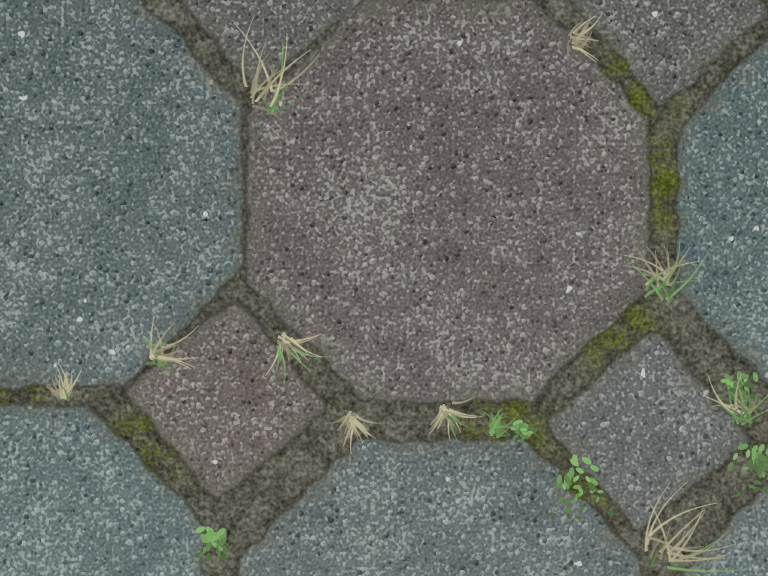
Write a Shadertoy shader that draws this texture.

```glsl
// Weathered paving: octagon and square stones, mossy joints, tufts of grass.
const float OCT_APOTHEM = 0.349;
const float SQUARE_HALF = 0.125;
const float SQUARE_TURN = 0.7;
const float EDGE_WEAR = 0.013;
const float PEBBLE_SCALE = 82.0;
const float FLAKE_SCALE = 115.0;
const int BLADES = 20;
const int LEAVES = 36;
const vec3 COOL_STONE = vec3(0.375, 0.435, 0.432);
const vec3 WARM_STONE = vec3(0.416, 0.398, 0.387);
const vec3 FLAKE = vec3(0.7, 0.71, 0.69);
const vec3 SOIL = vec3(0.36, 0.355, 0.31);
const vec3 MOSS = vec3(0.33, 0.36, 0.15);
const vec3 STRAW = vec3(0.73, 0.7, 0.58);
const vec3 GREEN = vec3(0.46, 0.62, 0.38);

// Six octagons, then four squares: centre, warmth
const vec3 STONES[10] = vec3[](
  vec3(0.778, 0.653, 1), vec3(0.071, 0.679, 0.1), vec3(1.528, 0.635, 0),
  vec3(0.764, -0.114, 0.25), vec3(0.007, -0.054, 0), vec3(1.53, -0.137, 0.1),
  vec3(0.392, 0.306, 1.1), vec3(1.123, 0.253, 0.6),
  vec3(0.46, 1.021, 0.75), vec3(1.16, 0.991, 0.7));
// Moss patches and leaf clumps: centre, radius
const vec3 PATCHES[7] = vec3[](
  vec3(1.09, 0.83, 0.12), vec3(1.15, 0.68, 0.12), vec3(1.07, 0.43, 0.11), vec3(0.88, 0.27, 0.12),
  vec3(0.25, 0.22, 0.1), vec3(0.02, 0.33, 0.08), vec3(1, 0.15, 0.12));
const vec3 CLUMPS[5] = vec3[](
  vec3(1.005, 0.15, 0.06), vec3(1.315, 0.19, 0.06), vec3(0.37, 0.055, 0.03),
  vec3(1.285, 0.33, 0.035), vec3(0.91, 0.25, 0.018));
// Tufts: root, length, lean angle; and how green each is
const vec4 TUFTS[11] = vec4[](
  vec4(0.455, 0.83, 0.15, 0.85), vec4(0.27, 0.38, 0.09, 1), vec4(1.142, 0.5, 0.12, 1.7),
  vec4(0.61, 0.275, 0.06, -1.7), vec4(0.775, 0.29, 0.06, -1.2), vec4(0.11, 0.315, 0.06, 1.8),
  vec4(0.495, 0.41, 0.07, -1), vec4(1.15, 0.04, 0.15, 0.7), vec4(1.0, 0.93, 0.06, 0.2),
  vec4(1.29, 0.28, 0.09, 1.7), vec4(0.86, 0.25, 0.05, 0.8));
const float GREENNESS[11] = float[](0.15, 0.3, 0.4, 0.0, 0.15, 0.1, 0.15, 0.25, 0.0, 0.5, 0.95);

vec2 hash2(vec2 p) {
  vec3 q = fract(p.xyx * vec3(0.1031, 0.103, 0.0973));
  q += dot(q, q.yzx + 33.33);
  return fract((q.xx + q.yz) * q.zy);
}

mat2 rotation(float a) { return mat2(cos(a), -sin(a), sin(a), cos(a)); }

float corner(vec2 cell, vec2 f, vec2 c) {
  float a = 6.2832 * hash2(cell + c).x;
  return dot(vec2(cos(a), sin(a)), f - c);
}

float gradientNoise(vec2 p) {
  vec2 i = floor(p), f = fract(p), u = f * f * (3.0 - 2.0 * f);
  return mix(mix(corner(i, f, vec2(0, 0)), corner(i, f, vec2(1, 0)), u.x),
             mix(corner(i, f, vec2(0, 1)), corner(i, f, vec2(1, 1)), u.x), u.y);
}

// Nearest scattered grain: offset from its centre, random value
vec3 nearestGrain(vec2 p) {
  vec3 best = vec3(9);
  for (int k = 0; k < 9; k++) {
    vec2 cell = floor(p) + vec2(k % 3 - 1, k / 3 - 1);
    vec2 o = p - cell - hash2(cell);
    if (dot(o, o) < dot(best.xy, best.xy)) best = vec3(o, hash2(cell + 71.0).x);
  }
  return best;
}

// Signed distance to the closest stone, and its warmth
vec2 paving(vec2 p) {
  vec2 best = vec2(9, 0);
  for (int i = 0; i < 10; i++) {
    vec2 q = abs(p - STONES[i].xy);
    float d = max(max(q.x, q.y), (q.x + q.y) * 0.7071) - OCT_APOTHEM;
    if (i > 5) {
      q = abs(rotation(SQUARE_TURN) * (p - STONES[i].xy)) - SQUARE_HALF + 0.012;
      d = length(max(q, 0.0)) + min(max(q.x, q.y), 0.0) - 0.012;
    }
    if (d < best.x) best = vec2(d, STONES[i].z);
  }
  return best;
}

void mainImage(out vec4 fragColor, in vec2 fragCoord) {
  float px = 1.0 / iResolution.y;
  vec2 p = fragCoord * px;
  float broad = gradientNoise(p * 7.0), medium = gradientNoise(p * 24.0);
  float fine = gradientNoise(p * FLAKE_SCALE), grit = gradientNoise(p * 190.0);
  vec2 stone = paving(p);
  float d = stone.x + EDGE_WEAR * (0.6 * broad + 0.9 * medium + 0.4 * fine);

  // Stone face: pebbles, pale flakes, bright chips
  vec3 face = mix(COOL_STONE, WARM_STONE, stone.y) + 0.05 * (0.5 - p.y) + 0.04 * (broad + medium) + 0.13 * grit;
  vec3 grain = nearestGrain(p * PEBBLE_SCALE), chip = nearestGrain(p * 15.0);
  float pebble = smoothstep(0.1, -0.1, length(grain.xy) - 0.45 * grain.z + 0.2 * fine);
  face += pebble * (0.3 * (fract(grain.z * 7.0) - 0.45) + 0.22 * dot(grain.xy, vec2(-0.6, 0.8)));
  face = mix(face, FLAKE, 0.55 * smoothstep(0.12, 0.5, fine + 0.5 * grit + 0.3 * (broad + medium)));
  face = mix(face, FLAKE + 0.06, step(0.88, chip.z) * smoothstep(0.1, 0.04, length(chip.xy) + 0.12 * fine));
  face = mix(face, SOIL + 0.02, 0.45 * smoothstep(-0.03, 0.0, d + 0.03 * medium));

  // Joints: soil, moss, contact shadow
  float moss = 0.0;
  for (int i = 0; i < 7; i++)
    moss = max(moss, smoothstep(1.0, 0.2, length(p - PATCHES[i].xy) / PATCHES[i].z));
  moss *= smoothstep(-0.3, 0.35, medium + 0.8 * fine);
  vec3 joint = mix(SOIL + 0.1 * medium, MOSS, moss) + 0.14 * (fine + grit) + 0.08 * (grain.z - 0.5);
  joint *= 1.0 - 0.38 * exp(-max(d, 0.0) / 0.006);
  vec3 color = mix(joint, face, smoothstep(0.005, -0.005, d));

  // Leaf clumps
  for (int i = 0; i < 5; i++) {
    vec3 clump = CLUMPS[i];
    if (length(p - clump.xy) > clump.z * 1.5 + 0.02) continue;
    for (int j = 0; j < LEAVES; j++) {
      vec2 h = hash2(vec2(j, i + 40)), k = hash2(vec2(j, i + 90));
      vec2 q = rotation(6.2832 * k.x) * (p - clump.xy - clump.z * (h + k - 1.0));
      float leaf = length(q * vec2(1, 1.9)) - mix(0.005, 0.01, k.y);
      color = mix(color, GREEN * mix(0.65, 1.15, h.y), smoothstep(px, -px, leaf));
    }
  }

  // Tufts of curved, tapering blades
  for (int i = 0; i < 11; i++) {
    vec4 tuft = TUFTS[i];
    if (length(p - tuft.xy) > tuft.z * 1.3 + 0.02) continue;
    for (int j = 0; j < BLADES; j++) {
      vec2 h = hash2(vec2(j, i + 7)), k = hash2(vec2(j, i + 140));
      vec2 q = rotation(tuft.w + 2.3 * (h.x - 0.5)) * (p - tuft.xy - 0.4 * tuft.z * (k - 0.5));
      float reach = tuft.z * mix(0.3, 0.9, h.y), t = q.x / reach;
      float side = abs(q.y - (k.x - 0.5) * reach * t * t) - 0.0026 * (1.0 - 0.8 * t);
      float blade = smoothstep(px, -px, side) * step(0.0, t) * step(t, 1.0);
      vec3 tone = mix(STRAW, GREEN, step(k.y, GREENNESS[i])) * mix(0.7, 1.1, h.y);
      color = mix(color, tone, 0.9 * blade);
    }
  }
  fragColor = vec4(color, 1);
}
```
